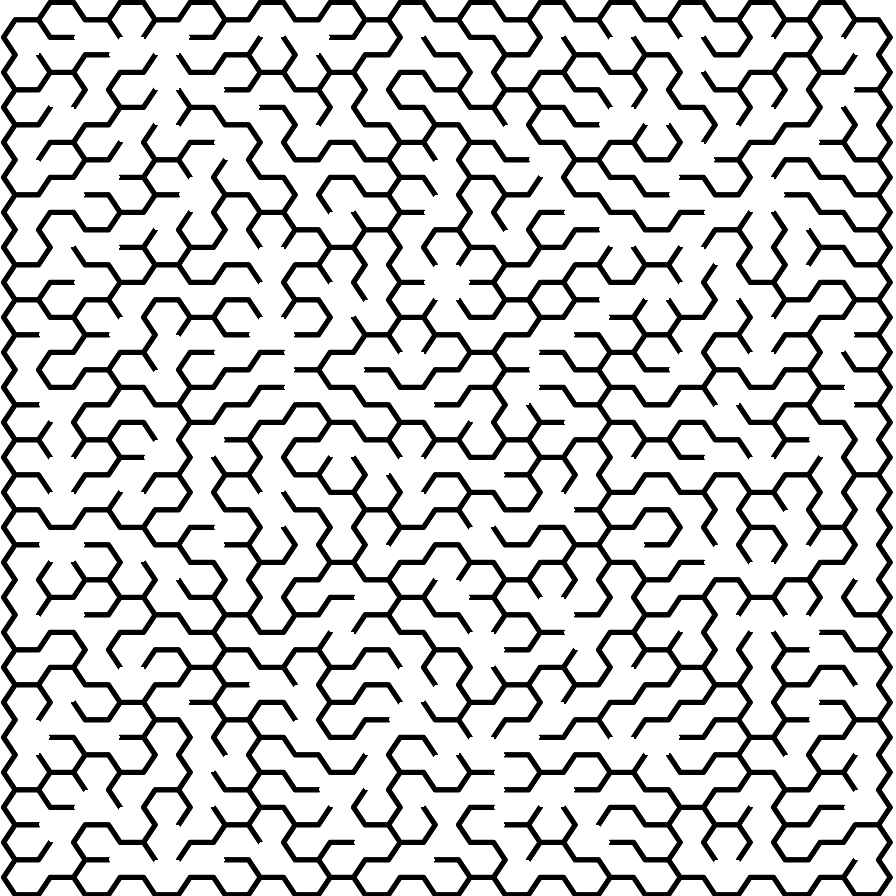
Reproduce this pattern procedurally as a WebGL 2 fragment shader.

```glsl
#version 300 es
precision highp float;
// Draws a black-on-white maze of hexagonal cells, carved by random uphill steps.

uniform vec2 u_resolution;
out vec4 outColor;

const float GRID = 25.0;                      // cells per side
const float CELL = 0.0390625;                 // cell spacing, in canvas units
const vec2 FIRST_CELL = vec2(0.767, 0.533);   // centre of the lower left cell, in cells
const float HALF_WALL = 0.076;                // half wall thickness, in cells
const float HILL_HEIGHT = 1.25;               // broad hills against per-cell noise
const vec2 WAVE_A = vec2(0.47, 0.21);
const vec2 WAVE_B = vec2(-0.26, 0.52);
const vec3 WALL_COLOR = vec3(0.0);
const vec3 FLOOR_COLOR = vec3(1.0);
const float SIXTH_TURN = 1.04719755;

float hash(vec2 p) {
    return fract(sin(dot(p, vec2(127.1, 311.7))) * 43758.5453);
}

// Cells are named by their centres; odd columns sit half a cell higher.
bool inGrid(vec2 cell) {
    float row = cell.y - 0.5 * mod(cell.x, 2.0);
    return cell.x > -0.5 && cell.x < GRID - 0.5 && row > -0.5 && row < GRID - 0.5;
}

vec2 neighbour(vec2 cell, int side) {
    float a = float(side) * SIXTH_TURN;
    return cell + round(2.0 * vec2(sin(a) * 1.1547, cos(a))) * 0.5;
}

vec2 corner(float turn) {
    float a = turn * SIXTH_TURN;
    return vec2(sin(a) * 0.66667, cos(a) * 0.57735);
}

float height(vec2 cell) {
    float hills = sin(dot(cell, WAVE_A) + 1.0) + sin(dot(cell, WAVE_B) + 2.6);
    return HILL_HEIGHT * hills + hash(cell + 5.3);
}

// Side through which a cell opens: a random higher neighbour, or -1 on a summit.
int openSide(vec2 cell) {
    float level = height(cell);
    float best = -1.0;
    int chosen = -1;
    for (int side = 0; side < 6; side++) {
        vec2 next = neighbour(cell, side);
        float score = hash(cell + 31.7 * float(side + 1));
        if (inGrid(next) && height(next) > level && score > best) {
            best = score;
            chosen = side;
        }
    }
    return chosen;
}

bool hasWall(vec2 cell, int side) {
    vec2 next = neighbour(cell, side);
    bool here = inGrid(cell);
    bool there = inGrid(next);
    if (!here || !there) return here || there;
    return openSide(cell) != side && openSide(next) != (side + 3) % 6;
}

vec2 nearestCell(vec2 p) {
    vec2 nearest = vec2(0.0);
    float best = 1e5;
    for (int i = -1; i <= 1; i++) {
        float column = round(p.x) + float(i);
        float shift = 0.5 * mod(column, 2.0);
        vec2 cell = vec2(column, round(p.y - shift) + shift);
        float d = length((p - cell) * vec2(1.0, 1.1547));
        if (d < best) {
            best = d;
            nearest = cell;
        }
    }
    return nearest;
}

float segmentDistance(vec2 p, vec2 a, vec2 b) {
    vec2 ab = b - a;
    return length(p - a - ab * clamp(dot(p - a, ab) / dot(ab, ab), 0.0, 1.0));
}

void main() {
    vec2 p = gl_FragCoord.xy / u_resolution / CELL - FIRST_CELL;
    float pixel = 1.0 / (min(u_resolution.x, u_resolution.y) * CELL);
    vec2 cell = nearestCell(p);

    // Distance to the closest standing wall of this cell
    float wallDistance = 1.0;
    for (int side = 0; side < 6; side++) {
        float turn = float(side);
        float d = segmentDistance(p - cell, corner(turn - 0.5), corner(turn + 0.5));
        if (d < HALF_WALL + pixel && d < wallDistance && hasWall(cell, side)) {
            wallDistance = d;
        }
    }

    float ink = 1.0 - smoothstep(-0.5 * pixel, 0.5 * pixel, wallDistance - HALF_WALL);
    outColor = vec4(mix(FLOOR_COLOR, WALL_COLOR, ink), 1.0);
}
```
